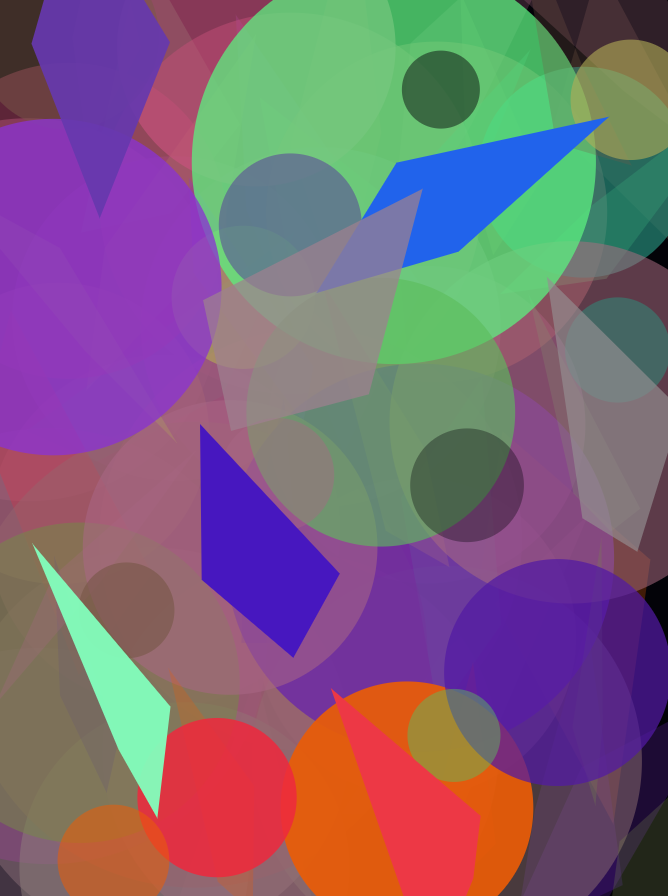
Write a Shadertoy shader that draws this background.

```glsl
#define DISC_COUNT 14
#define WASH_COUNT 18
#define DOT_COUNT 9
#define SHARD_COUNT 7
#define DISC_RADIUS vec2(0.07, 0.23)
#define WASH_RADIUS vec2(0.16, 0.27)
#define DOT_RADIUS vec2(0.022, 0.08)
#define SHARD_SIZE 0.23
#define VEIL_ALPHA 0.27
#define TILT_RANGE 1.7
#define MAUVE vec3(0.64, 0.33, 0.48)
#define NIGHT vec3(0.01, 0.01, 0.03)

const vec3 DISC_COLORS[DISC_COUNT] = vec3[DISC_COUNT](
    vec3(0.36, 0.74, 0.36), vec3(0.93, 0.16, 0.24), vec3(0.54, 0.20, 0.82),
    vec3(0.32, 0.10, 0.64), vec3(0.36, 0.94, 0.50), vec3(0.66, 0.40, 0.52),
    vec3(0.47, 0.34, 0.28), vec3(0.66, 0.42, 0.50), vec3(0.91, 0.36, 0.03),
    vec3(0.70, 0.68, 0.34), vec3(0.46, 0.53, 0.28), vec3(0.16, 0.58, 0.50),
    vec3(0.40, 0.13, 0.68), vec3(0.78, 0.32, 0.49));

const vec3 SHARD_COLORS[SHARD_COUNT] = vec3[SHARD_COUNT](
    vec3(0.13, 0.39, 0.92), vec3(0.28, 0.09, 0.75), vec3(0.40, 0.22, 0.68),
    vec3(0.58, 0.56, 0.57), vec3(0.93, 0.22, 0.27), vec3(0.62, 0.50, 0.56),
    vec3(0.51, 1.00, 0.74));

vec2 hash2(float n) {
    return fract(sin(n * vec2(12.71, 31.17) + vec2(1.3, 4.7)) * 43758.5);
}

// Evenly spread positions over the canvas, in units of its height
vec2 scatter(int i, vec2 start) {
    vec2 extent = vec2(iResolution.x / iResolution.y, 1.0);
    return fract(start + float(i) * vec2(0.7549, 0.5698)) * extent;
}

float coverage(float dist) {
    return clamp(0.5 - dist * iResolution.y, 0.0, 1.0);
}

float disc(vec2 p, vec2 center, float radius) {
    return coverage(length(p - center) - radius);
}

// Steep four-cornered spike or dart, filled even-odd
float shard(vec2 p, vec2 center, float size, float thinness, float seed) {
    float angle = 1.5708 + TILT_RANGE * (hash2(seed).x - 0.5);
    vec2 axis = vec2(cos(angle), sin(angle));
    vec2 corners[4];
    for (int k = 0; k < 4; k++) {
        vec2 rnd = hash2(seed + 3.7 * float(k + 1));
        float turn = 1.5708 * float(k) + 1.1 * (rnd.y - 0.5);
        float reach = k == 0 ? 1.0 : mix(0.15, 1.0, rnd.x);
        vec2 q = reach * vec2(cos(turn), thinness * sin(turn));
        corners[k] = center + size * (axis * q.x + vec2(-axis.y, axis.x) * q.y);
    }
    float nearest = 1e3;
    float side = 1.0;
    for (int k = 0; k < 4; k++) {
        vec2 a = corners[k];
        vec2 b = corners[(k + 1) % 4];
        vec2 edge = b - a;
        vec2 w = p - a;
        float t = clamp(dot(w, edge) / max(dot(edge, edge), 1e-6), 0.0, 1.0);
        nearest = min(nearest, length(w - edge * t));
        if ((a.y > p.y) != (b.y > p.y) && w.x < edge.x * w.y / edge.y) side = -side;
    }
    return coverage(side * nearest);
}

// Vivid colours are painted more opaquely than dull ones
float opacity(vec3 c) {
    float vividness = max(c.r, max(c.g, c.b)) - min(c.r, min(c.g, c.b));
    return 0.4 + 0.6 * vividness;
}

void mainImage(out vec4 fragColor, in vec2 fragCoord) {
    vec2 p = fragCoord / iResolution.y;
    vec3 color = NIGHT;

    // Wash of wide discs and veils, leaving the right-hand corners dark
    for (int i = 0; i < WASH_COUNT; i++) {
        float seed = float(i) + 20.0;
        vec2 rnd = hash2(seed);
        vec3 tint = mix(MAUVE, DISC_COLORS[(i * 5) % DISC_COUNT], 0.28);
        vec2 center = scatter(i, vec2(0.3, 0.2)) * vec2(0.77, 0.85);
        color = mix(color, tint, 0.5 * disc(p, center, mix(WASH_RADIUS.x, WASH_RADIUS.y, rnd.x)));
        vec3 veil = DISC_COLORS[(i * 3 + 1) % DISC_COUNT];
        color = mix(color, veil, VEIL_ALPHA * shard(p, scatter(i, rnd), 0.26, 0.45, seed));
    }

    // Main discs, each followed by a faint sliver
    for (int i = DISC_COUNT - 1; i >= 0; i--) {
        vec3 tint = DISC_COLORS[i];
        float radius = mix(DISC_RADIUS.x, DISC_RADIUS.y, fract(0.5 + 0.618 * float(i)));
        color = mix(color, tint, opacity(tint) * disc(p, scatter(i, vec2(0.57, 0.54)), radius));
        vec3 veil = DISC_COLORS[(i + 5) % DISC_COUNT];
        float sliver = shard(p, scatter(i, vec2(0.1, 0.35)), 0.22, 0.32, float(i) + 60.0);
        color = mix(color, veil, VEIL_ALPHA * sliver);
    }

    // Small translucent dots
    for (int i = 0; i < DOT_COUNT; i++) {
        vec2 rnd = hash2(float(i) + 90.0);
        vec3 tint = i % 8 == 0 ? NIGHT : DISC_COLORS[(i * 3 + 2) % DISC_COUNT];
        float radius = mix(DOT_RADIUS.x, DOT_RADIUS.y, rnd.x);
        color = mix(color, tint, mix(0.3, 0.7, rnd.y) * disc(p, scatter(i, vec2(0.66, 0.9)), radius));
    }

    // Bold shards on top
    for (int i = 0; i < SHARD_COUNT; i++) {
        vec3 tint = SHARD_COLORS[i];
        float alpha = min(opacity(tint) + 0.25, 1.0);
        color = mix(color, tint, alpha * shard(p, scatter(i, vec2(0.66, 0.77)), SHARD_SIZE, 0.5, float(i) + 130.0));
    }

    fragColor = vec4(color, 1.0);
}
```
